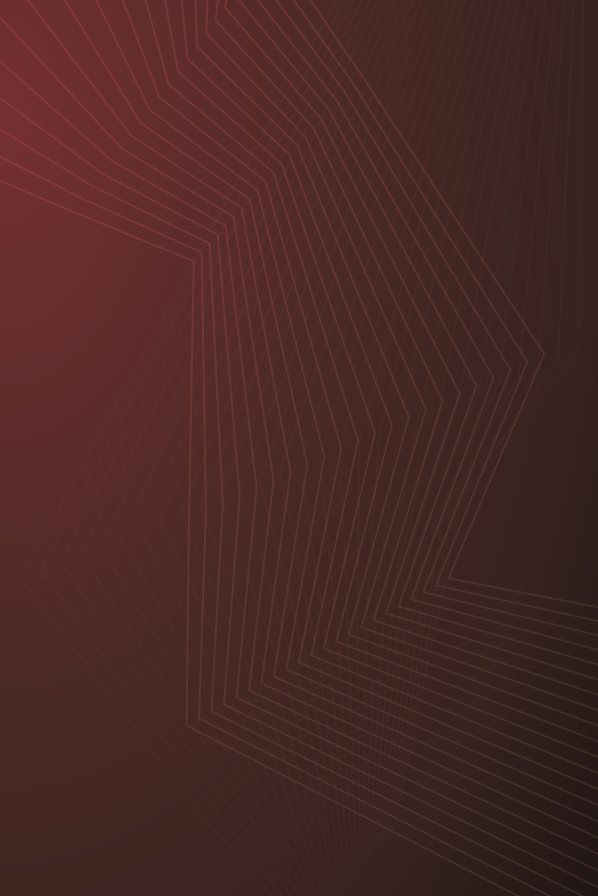
Write a WebGL 1 fragment shader that draws this background.

```glsl
precision highp float;
// Dark red and brown backdrop with a glow at the upper left, crossed by two
// families of thin bent lines. Each family blends one polyline into another
// in equal steps; the nearest distance to any of its segments draws it.

uniform vec2 u_resolution;

float segmentDistance(vec2 p, vec2 a, vec2 b) {
  vec2 ab = b - a;
  vec2 ap = p - a;
  return length(ap - ab * clamp(dot(ap, ab) / dot(ab, ab), 0.0, 1.0));
}

// Bright family: 22 lines with four knees each
float foldedLines(vec2 p) {
  float d = 9.0;
  for (int i = 0; i < 22; i++) {
    float t = float(i) / 21.0;
    vec2 start = mix(vec2(-0.385, 0.14), vec2(0.744, -0.85), t);
    vec2 crown = mix(vec2(0.125, 0.355), vec2(0.455, -0.094), t);
    vec2 shoulder = mix(vec2(0.324, 0.437), vec2(0.604, 0.125), t);
    vec2 elbow = mix(vec2(0.316, 0.869), vec2(0.91, 0.592), t);
    vec2 foot = mix(vec2(0.312, 1.213), vec2(0.75, 0.967), t);
    vec2 end = mix(vec2(1.26, 1.701), vec2(1.25, 1.064), t);
    d = min(d, segmentDistance(p, start, crown));
    d = min(d, segmentDistance(p, crown, shoulder));
    d = min(d, segmentDistance(p, shoulder, elbow));
    d = min(d, segmentDistance(p, elbow, foot));
    d = min(d, segmentDistance(p, foot, end));
  }
  return d;
}

// Faint family: 29 lines with two knees each
float ghostLines(vec2 p) {
  float d = 9.0;
  for (int i = 0; i < 29; i++) {
    float t = float(i) / 28.0;
    vec2 start = mix(vec2(0.627, -0.117), vec2(0.977, -0.117), t);
    vec2 knee = mix(vec2(0.035, 0.967), vec2(0.967, 0.586), t);
    vec2 heel = mix(vec2(0.332, 1.357), vec2(0.77, 0.84), t);
    vec2 end = mix(vec2(0.51, 1.56), vec2(0.66, 1.38), t);
    d = min(d, segmentDistance(p, start, knee));
    d = min(d, segmentDistance(p, knee, heel));
    d = min(d, segmentDistance(p, heel, end));
  }
  return d;
}

// Stretched radial ramp from the glow to the dark lower right corner
vec3 backdrop(vec2 p) {
  float r = length((p - vec2(0.0, 0.2)) * vec2(1.0, 0.6));
  vec3 color = mix(vec3(0.46, 0.19, 0.19), vec3(0.285, 0.16, 0.145),
                   clamp(r / 0.6, 0.0, 1.0));
  color = mix(color, vec3(0.215, 0.135, 0.12), clamp((r - 0.6) / 0.4, 0.0, 1.0));
  return mix(color, vec3(0.12, 0.08, 0.08), clamp((r - 1.0) / 0.28, 0.0, 1.0));
}

float stroke(float d, float halfWidth) {
  return clamp((halfWidth - d) * u_resolution.x + 0.5, 0.0, 1.0);
}

void main() {
  // Canvas is one unit wide, with y measured down from the top
  vec2 p = vec2(gl_FragCoord.x, u_resolution.y - gl_FragCoord.y) / u_resolution.x;
  vec3 color = backdrop(p);

  // Lines turn from rose at the upper left to olive at the lower right
  float across = smoothstep(0.1, 1.6, p.x + 0.6 * p.y);
  vec3 lineColor = mix(vec3(0.75, 0.31, 0.31), vec3(0.46, 0.34, 0.27), across);
  color = mix(color, lineColor, 0.06 * stroke(ghostLines(p), 0.0018));
  color = mix(color, lineColor, 0.28 * stroke(foldedLines(p), 0.0016));

  gl_FragColor = vec4(color, 1.0);
}
```
